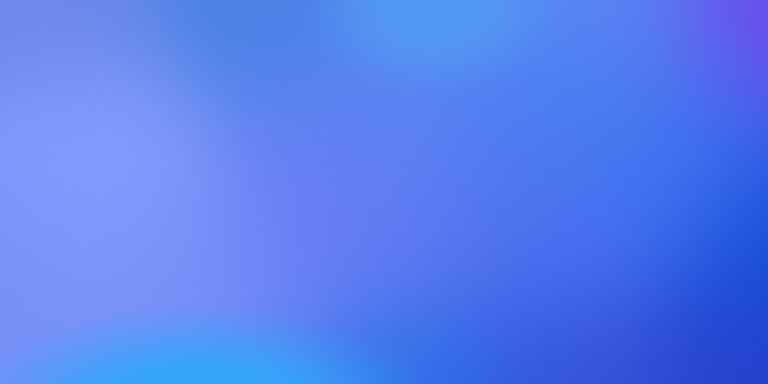
This background is drawn by a Shadertoy shader. Its source:

```glsl
const vec3 SLATE      = vec3(0.42, 0.53, 0.91);
const vec3 STEEL      = vec3(0.28, 0.50, 0.89);
const vec3 LAVENDER   = vec3(0.53, 0.62, 0.995);
const vec3 PERIWINKLE = vec3(0.46, 0.56, 0.97);
const vec3 IRIS       = vec3(0.41, 0.47, 0.955);
const vec3 CORNFLOWER = vec3(0.36, 0.53, 0.95);
const vec3 AZURE      = vec3(0.29, 0.50, 0.95);
const vec3 INDIGO     = vec3(0.31, 0.43, 0.94);
const vec3 COBALT     = vec3(0.24, 0.45, 0.94);
const vec3 ROYAL      = vec3(0.07, 0.29, 0.84);
const vec3 NAVY       = vec3(0.17, 0.24, 0.79);
const vec3 DUSK       = vec3(0.20, 0.32, 0.84);
const vec3 OCEAN      = vec3(0.16, 0.45, 0.91);
const vec3 PURPLE     = vec3(0.43, 0.27, 0.91);
const vec3 HAZE       = vec3(0.38, 0.55, 0.96);
const vec3 TOP_CYAN   = vec3(0.32, 0.61, 0.95);
const vec3 LOW_CYAN   = vec3(0.20, 0.65, 0.98);

const float BLEND_RADIUS = 0.30;
const float GRAIN_CELLS  = 256.0;
const float GRAIN_AMOUNT = 0.008;

// Colour sum in rgb, weight sum in a
void addPool(inout vec4 total, vec2 p, vec2 centre, vec3 colour) {
    vec2 d = (p - centre) / BLEND_RADIUS;
    total += vec4(colour, 1.0) * exp(-dot(d, d));
}

// Soft elliptical light: 1 at the core, 0 at the rim
float glow(vec2 p, vec2 centre, vec2 radius) {
    return 1.0 - smoothstep(0.25, 1.0, length((p - centre) / radius));
}

float hash(vec2 cell) {
    vec3 q = fract(vec3(cell.xyx) * 0.1031);
    q += dot(q, q.yzx + 33.33);
    return fract((q.x + q.y) * q.z);
}

void mainImage(out vec4 fragColor, in vec2 fragCoord) {
    vec2 p = fragCoord / iResolution.xy * vec2(2.0, 1.0);
    vec4 pools = vec4(0.0);

    // Pale left side
    addPool(pools, p, vec2(0.10, 1.05), SLATE);
    addPool(pools, p, vec2(0.25, 0.55), LAVENDER);
    addPool(pools, p, vec2(0.00, 0.25), PERIWINKLE);
    addPool(pools, p, vec2(0.55, 0.22), PERIWINKLE);
    addPool(pools, p, vec2(0.68, 1.03), STEEL);

    // Centre
    addPool(pools, p, vec2(0.90, 0.42), IRIS);
    addPool(pools, p, vec2(1.03, 0.72), CORNFLOWER);
    addPool(pools, p, vec2(1.40, 0.43), INDIGO);
    addPool(pools, p, vec2(1.45, 0.76), AZURE);

    // Deep right side and lower edge
    addPool(pools, p, vec2(1.55, 1.05), HAZE);
    addPool(pools, p, vec2(2.02, 1.02), PURPLE);
    addPool(pools, p, vec2(1.75, 0.60), COBALT);
    addPool(pools, p, vec2(2.06, 0.32), ROYAL);
    addPool(pools, p, vec2(2.00, -0.05), NAVY);
    addPool(pools, p, vec2(1.50, -0.05), DUSK);
    addPool(pools, p, vec2(1.02, -0.06), OCEAN);

    vec3 colour = pools.rgb / pools.a;

    // Cyan lights at the upper and lower edges
    colour = mix(colour, TOP_CYAN, 0.85 * glow(p, vec2(1.13, 0.99), vec2(0.38, 0.27)));
    colour = mix(colour, LOW_CYAN, glow(p, vec2(0.52, -0.06), vec2(0.66, 0.29)));

    // Fine grain also hides banding
    colour += GRAIN_AMOUNT * (hash(floor(p * GRAIN_CELLS)) - 0.5);
    fragColor = vec4(colour, 1.0);
}
```
